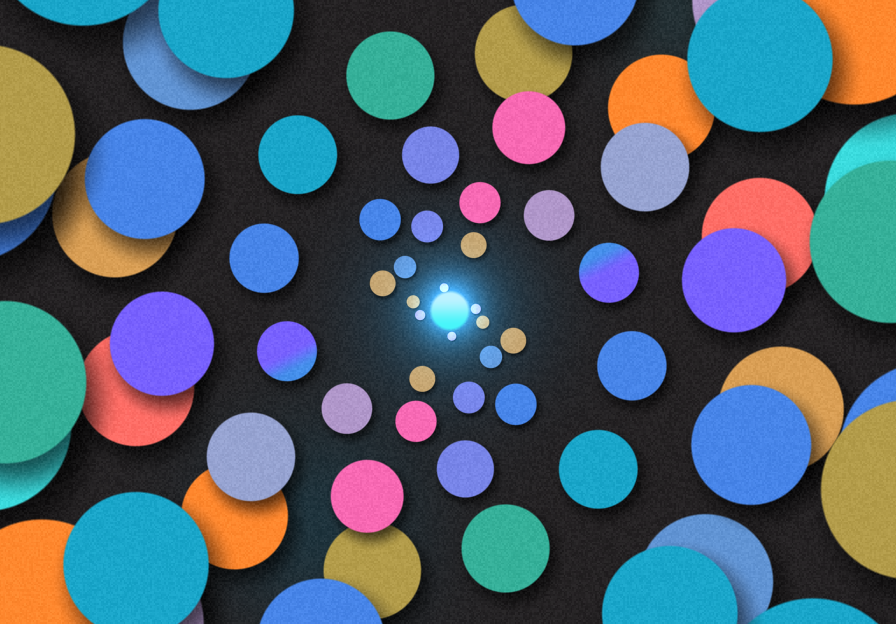
This background is drawn by a Shadertoy shader. Its source:

```glsl
#define DISC_RATIO 0.181
#define TURN_STEP 0.5236
#define SHADOW_OFFSET vec2(0.13, -0.20)
#define SHADOW_STRENGTH 0.62
#define GRAIN_CELLS 356.0
#define GRAIN_AMOUNT 0.055
#define CORE_CENTER vec2(0.003, 0.002)
#define CORE_RADIUS 0.031

const vec3 PALETTE[15] = vec3[15](
    vec3(0.77, 0.63, 0.42),  // tan
    vec3(0.38, 0.58, 0.83),  // steel
    vec3(0.47, 0.52, 0.91),  // periwinkle
    vec3(0.97, 0.41, 0.70),  // pink
    vec3(0.69, 0.59, 0.79),  // lilac
    vec3(0.47, 0.38, 1.00),  // violet
    vec3(0.28, 0.52, 0.91),  // blue
    vec3(0.10, 0.65, 0.79),  // teal
    vec3(0.21, 0.69, 0.60),  // green
    vec3(0.70, 0.61, 0.29),  // olive
    vec3(1.00, 0.53, 0.18),  // orange
    vec3(1.00, 0.43, 0.40),  // red
    vec3(0.85, 0.62, 0.33),  // sand
    vec3(0.59, 0.64, 0.82),  // mist
    vec3(0.23, 0.86, 0.87)); // cyan

// Palette index of each step along the three spirals; -1 leaves a gap
const int TINTS[43] = int[43](
    0, 1, 2, 3, 4, 5, 6, 7, 8, 9, 10, 11, 12, 1, -1, -1, 4, 14, 6, 7,
    4, 0, 6, 2, 3, 13, 5, 6, 7, -1, -1, 10,
    4, 0, -1, -1, -1, -1, -1, 6, 7, 8, 9);

float hash(vec2 cell) {
    vec3 q = fract(vec3(cell.xyx) * 0.1031);
    q += dot(q, q.yzx + 33.33);
    return fract((q.x + q.y) * q.z);
}

float haze(vec2 p, vec2 center, float size) {
    vec2 d = (p - center) / size;
    return exp(-dot(d, d));
}

// Soft shadow first, then the disc over it
void drawDisc(inout vec3 color, vec2 d, float radius, vec3 tint) {
    float shadowDist = length(d - SHADOW_OFFSET * radius) - radius;
    float shadow = 1.0 - smoothstep(-0.28 * radius, 0.32 * radius, shadowDist);
    color *= 1.0 - SHADOW_STRENGTH * shadow;
    float soft = 0.7 / iResolution.y + 0.008 * radius;
    float cover = 1.0 - smoothstep(-soft, soft, length(d) - radius);
    color = mix(color, tint, cover);
}

// Two opposite arms of discs that grow with their distance from the middle
void drawSpiral(inout vec3 color, vec2 p, int first, int count,
                float start, float stride, float startAngle) {
    for (int k = 0; k < count; k++) {
        int index = TINTS[first + k];
        if (index < 0) continue;
        float reach = start + stride * float(k);
        float angle = startAngle - TURN_STEP * float(k);
        vec2 center = reach * vec2(cos(angle), sin(angle));
        float radius = DISC_RATIO * reach;
        for (float side = -1.0; side < 2.0; side += 2.0) {
            vec2 d = p - side * center;
            vec3 tint = PALETTE[index];
            // The smaller violet pair fades to blue on one flank
            if (index == 5 && reach < 0.3) {
                float flank = side * dot(d, vec2(-0.45, 0.89)) / radius;
                tint = mix(tint, vec3(0.27, 0.56, 0.92), smoothstep(0.0, 0.75, flank));
            }
            drawDisc(color, d, radius, tint);
        }
    }
}

void mainImage(out vec4 fragColor, in vec2 fragCoord) {
    vec2 p = (fragCoord - 0.5 * iResolution.xy) / iResolution.y;

    // Dark ground with faint teal haze
    vec3 color = vec3(0.142, 0.132, 0.138);
    color += vec3(-0.02, 0.07, 0.10) * haze(p, vec2(-0.21, -0.34), 0.17);
    color += vec3(0.0, 0.06, 0.07) * haze(p, vec2(0.37, 0.48), 0.12);
    color += vec3(0.0, 0.10, 0.15) * haze(p, vec2(0.0), 0.15);

    // Spirals from back to front
    drawSpiral(color, p, 0, 20, 0.0581, 0.0415, 2.857);
    drawSpiral(color, p, 20, 12, 0.0449, 0.0694, 3.252);
    drawSpiral(color, p, 32, 11, 0.0393, 0.0755, 1.728);

    // Film grain
    color += GRAIN_AMOUNT * (hash(floor(p * GRAIN_CELLS) + 500.0) - 0.5);

    // Glowing core
    vec2 c = p - CORE_CENTER;
    float dist = length(c);
    color += vec3(0.08, 0.32, 0.46) * exp(-max(dist - CORE_RADIUS, 0.0) / 0.035);
    color += vec3(0.08, 0.22, 0.36) * haze(c, vec2(0.0, 0.012), 0.045);
    vec3 coreColor = mix(vec3(0.28, 0.96, 0.98), vec3(0.74, 0.95, 1.0),
                         smoothstep(-0.8, 0.7, c.y / CORE_RADIUS));
    color = mix(coreColor, color, smoothstep(-0.004, 0.003, dist - CORE_RADIUS));

    fragColor = vec4(clamp(color, 0.0, 1.0), 1.0);
}
```
